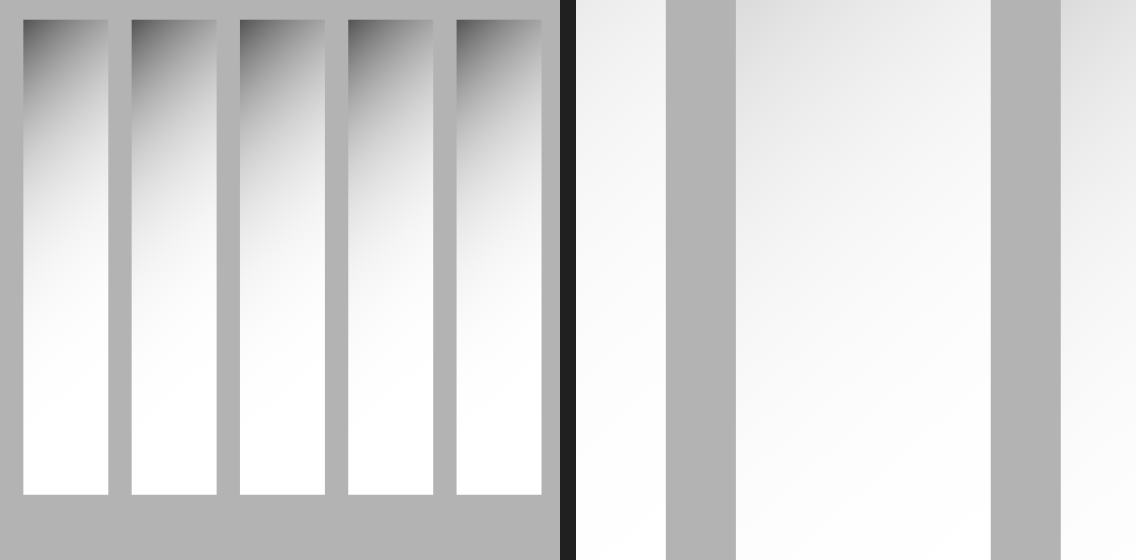
Left: the whole. Right: its middle third, enlarged.
Reproduce this background procedurally as a Shadertoy shader.

```glsl
// Five tall upright panels in one row on a flat grey ground.
// Each panel is a repeated box, shaded by a diagonal ramp that eases
// from dark grey in its upper left corner to white at its lower right.

const vec3  GROUND       = vec3(0.702);
const vec3  PANEL_LIGHT  = vec3(1.0);
const vec3  PANEL_DARK   = vec3(0.325);
const float PANEL_COUNT  = 5.0;
const float PANEL_PITCH  = 0.1934;   // distance between left edges
const float PANEL_LEFT   = 0.0417;   // left edge of the first panel
const vec2  PANEL_SIZE   = vec2(0.1517, 0.8483);
const float PANEL_BOTTOM = 0.1165;
const float SHADE_SLANT  = 0.9;      // drop in height per unit of width
const float SHADE_POWER  = 4.3;      // how quickly the dark corner fades

// Share of a pixel covered by a box with its lower left corner at zero
float boxCoverage(vec2 p, vec2 size, vec2 pixel) {
    vec2 halfSize = 0.5 * size;
    vec2 inside = halfSize - abs(p - halfSize);
    vec2 cover = clamp(inside / pixel + 0.5, 0.0, 1.0);
    return cover.x * cover.y;
}

// Diagonal ramp, measured from the upper left corner of the panel
vec3 panelColour(vec2 p) {
    float travel = SHADE_SLANT * p.x + PANEL_SIZE.y - p.y;
    float reach = SHADE_SLANT * PANEL_SIZE.x + PANEL_SIZE.y;
    float shade = pow(1.0 - clamp(travel / reach, 0.0, 1.0), SHADE_POWER);
    return mix(PANEL_LIGHT, PANEL_DARK, shade);
}

void mainImage(out vec4 fragColor, in vec2 fragCoord) {
    vec2 uv = fragCoord / iResolution.xy;
    vec2 pixel = 1.0 / iResolution.xy;

    // Repeat across, centring each cell on its panel
    float gap = PANEL_PITCH - PANEL_SIZE.x;
    float cell = floor((uv.x - PANEL_LEFT + 0.5 * gap) / PANEL_PITCH);
    cell = clamp(cell, 0.0, PANEL_COUNT - 1.0);
    vec2 p = uv - vec2(PANEL_LEFT + cell * PANEL_PITCH, PANEL_BOTTOM);

    float cover = boxCoverage(p, PANEL_SIZE, pixel);
    fragColor = vec4(mix(GROUND, panelColour(p), cover), 1.0);
}
```
